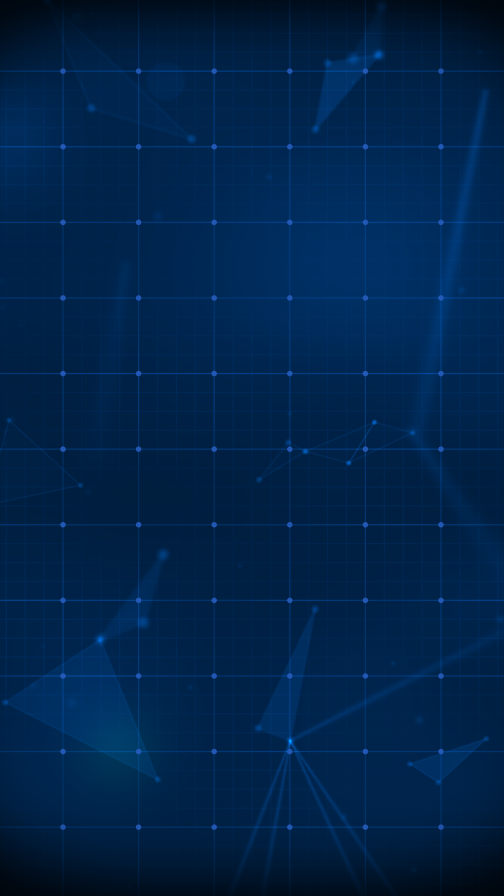
Reproduce this background procedurally as a WebGL 1 fragment shader.

```glsl
precision highp float;
// Deep blue technical backdrop: a 6 by 11 lattice of dotted crossings with a
// four-fold fine grid, over soft glows, light beams and drifting glass shards.
// Lengths are in canvas widths; light is summed, then darkened at the borders.
uniform vec2 u_resolution;

#define PITCH 0.15
#define ORIGIN vec2(0.125, 0.1366)
#define SUBDIVISIONS 4.0
#define LINE_HALF 0.0012
#define DOT_RADIUS 0.0054
#define BASE_LEVEL 0.262
#define BASE_TINT vec3(0.0, 0.475, 1.0)
#define LINE_TINT vec3(0.02, 0.46, 1.0)
#define DOT_COLOR vec3(0.15, 0.36, 0.74)
#define SHARD_TINT vec3(0.02, 0.5, 1.0)

float hash(vec2 p) {
  p = fract(p * vec2(0.1237, 0.4513));
  p += dot(p, p.yx + 19.19);
  return fract(p.x * p.y * 7.31);
}

float noise(vec2 p) {
  vec2 i = floor(p), f = fract(p);
  f = f * f * (3.0 - 2.0 * f);
  return mix(mix(hash(i), hash(i + vec2(1, 0)), f.x),
             mix(hash(i + vec2(0, 1)), hash(i + vec2(1, 1)), f.x), f.y);
}

float coverage(float d, float halfWidth) {
  return clamp((halfWidth - d) * u_resolution.x + 0.5, 0.0, 1.0);
}

float glow(vec2 p, vec2 center, vec2 size) {
  vec2 q = (p - center) / size;
  return exp(-dot(q, q));
}

// Distance to segment ab in x, position along it in y
vec2 segment(vec2 p, vec2 a, vec2 b) {
  vec2 v = b - a;
  float h = clamp(dot(p - a, v) / dot(v, v), 0.0, 1.0);
  return vec2(length(p - a - v * h), h);
}

float beam(vec2 p, vec2 a, vec2 b, float width) {
  vec2 s = segment(p, a, b);
  float w = width * (0.4 + 0.6 * s.y);
  return exp(-s.x * s.x / (w * w)) * (1.0 - 0.6 * s.y);
}

float node(vec2 p, vec2 c, float soft) {
  return 1.0 - smoothstep(0.002, 0.006 + soft, length(p - c));
}

float side(vec2 p, vec2 a, vec2 b) {
  return (p.x - a.x) * (b.y - a.y) - (p.y - a.y) * (b.x - a.x);
}

// Translucent triangle with thin edges and glowing corners
float shard(vec2 p, vec2 a, vec2 b, vec2 c, float soft, float fill) {
  float s1 = side(p, a, b), s2 = side(p, b, c), s3 = side(p, c, a);
  float d = min(segment(p, a, b).x, min(segment(p, b, c).x, segment(p, c, a).x));
  float inside = min(s1, min(s2, s3)) > 0.0 || max(s1, max(s2, s3)) < 0.0 ? 1.0 : -1.0;
  float body = smoothstep(-soft, soft, d * inside) * fill;
  float rim = coverage(d, 0.001 + 0.3 * soft) * 0.1 / (1.0 + 300.0 * soft);
  float corners = node(p, a, soft) + node(p, b, soft) + node(p, c, soft);
  return body + rim + 0.18 * corners;
}

float shards(vec2 p) {
  float s = shard(p, vec2(0.01, 0.384), vec2(0.199, 0.509), vec2(0.313, 0.231), 0.003, 0.07);
  s += shard(p, vec2(0.199, 0.509), vec2(0.324, 0.678), vec2(0.285, 0.542), 0.012, 0.08);
  s += shard(p, vec2(0.626, 1.521), vec2(0.65, 1.653), vec2(0.752, 1.669), 0.006, 0.13);
  s += shard(p, vec2(0.7, 1.662), vec2(0.752, 1.669), vec2(0.757, 1.766), 0.012, 0.08);
  s += shard(p, vec2(0.625, 0.569), vec2(0.512, 0.333), vec2(0.576, 0.308), 0.005, 0.09);
  s += shard(p, vec2(0.813, 0.262), vec2(0.965, 0.312), vec2(0.87, 0.225), 0.002, 0.09);
  s += shard(p, vec2(0.093, 1.778), vec2(0.181, 1.563), vec2(0.38, 1.502), 0.007, 0.025);
  s += shard(p, vec2(0.514, 0.826), vec2(0.572, 0.9), vec2(0.606, 0.882), 0.003, 0.01);
  s += shard(p, vec2(0.606, 0.882), vec2(0.743, 0.94), vec2(0.692, 0.859), 0.001, 0.01);
  s += shard(p, vec2(0.692, 0.859), vec2(0.743, 0.94), vec2(0.819, 0.919), 0.001, 0.01);
  s += shard(p, vec2(-0.03, 0.775), vec2(0.018, 0.944), vec2(0.16, 0.815), 0.001, 0.015);
  return s;
}

float beams(vec2 p) {
  vec2 hub = vec2(0.576, 0.308);
  float s = 0.15 * beam(p, vec2(0.963, 1.593), vec2(0.83, 0.93), 0.02);
  s += 0.12 * beam(p, hub, vec2(1.03, 0.54), 0.011);
  s += 0.08 * beam(p, vec2(0.819, 0.919), vec2(1.03, 0.6), 0.03);
  s += 0.05 * beam(p, vec2(0.25, 1.25), vec2(0.19, 0.88), 0.03);
  for (int i = 0; i < 4; i++) {
    float k = float(i);
    s += 0.17 * beam(p, hub, vec2(0.456 + 0.065 * k + 0.134 * step(1.5, k), 0.0), 0.006);
  }
  return s;
}

// Blurred specks, denser toward the left
float specks(vec2 p) {
  float s = 0.0;
  for (int i = 0; i < 26; i++) {
    float k = float(i) + 1.0;
    float x = hash(vec2(k, 3.7)), y = hash(vec2(k, 8.3)), r = hash(vec2(k, 5.1));
    s += glow(p, vec2(x * x, y * 1.78), vec2(0.003 + 0.008 * r * r)) * (0.04 + 0.06 * x);
  }
  return s;
}

void main() {
  vec2 p = gl_FragCoord.xy / u_resolution.x;
  vec2 e = abs(gl_FragCoord.xy / u_resolution * 2.0 - 1.0);

  // Ambient light
  float level = BASE_LEVEL + 0.05 * (noise(p * vec2(3.0, 5.0)) - 0.5);
  level += 0.13 * glow(p, vec2(0.7, 1.26), vec2(0.3, 0.27));
  level += 0.11 * glow(p, vec2(0.0, 1.52), vec2(0.13));
  level += 0.07 * glow(p, vec2(0.2, 0.36), vec2(0.2));
  level += 0.04 * glow(p, vec2(0.75, 0.4), vec2(0.25));
  level += 0.04 * (1.0 - smoothstep(0.034, 0.042, length(p - vec2(0.329, 1.616))));
  vec3 color = BASE_TINT * level;
  color += vec3(0.0, 0.06, 0.03) * glow(p, vec2(0.235, 0.29), vec2(0.08));
  color += SHARD_TINT * (shards(p) + beams(p) + specks(p));

  // Fine and main grid lines, uneven in strength
  vec2 cell = (p - ORIGIN) / PITCH;
  vec2 major = abs(fract(cell + 0.5) - 0.5) * PITCH;
  vec2 minor = abs(fract(cell * SUBDIVISIONS + 0.5) - 0.5) * PITCH / SUBDIVISIONS;
  float fine = max(coverage(minor.x, LINE_HALF), coverage(minor.y, LINE_HALF));
  color += LINE_TINT * fine * 0.065 * noise(p * 4.0 + 7.0);
  float wear = 0.65 + 0.6 * noise(p * 5.0 + 20.0);
  float lines = max(0.75 * coverage(major.x, LINE_HALF), coverage(major.y, LINE_HALF));
  color += LINE_TINT * lines * 0.17 * wear;

  // Crossing dots, then border shade
  color = mix(color, DOT_COLOR, coverage(length(major), DOT_RADIUS) * 0.9);
  float shade = smoothstep(0.3, 1.3, 0.35 * pow(e.x, 4.0) + pow(e.y, 6.0));
  gl_FragColor = vec4(color * (1.0 - 0.78 * shade), 1.0);
}
```
